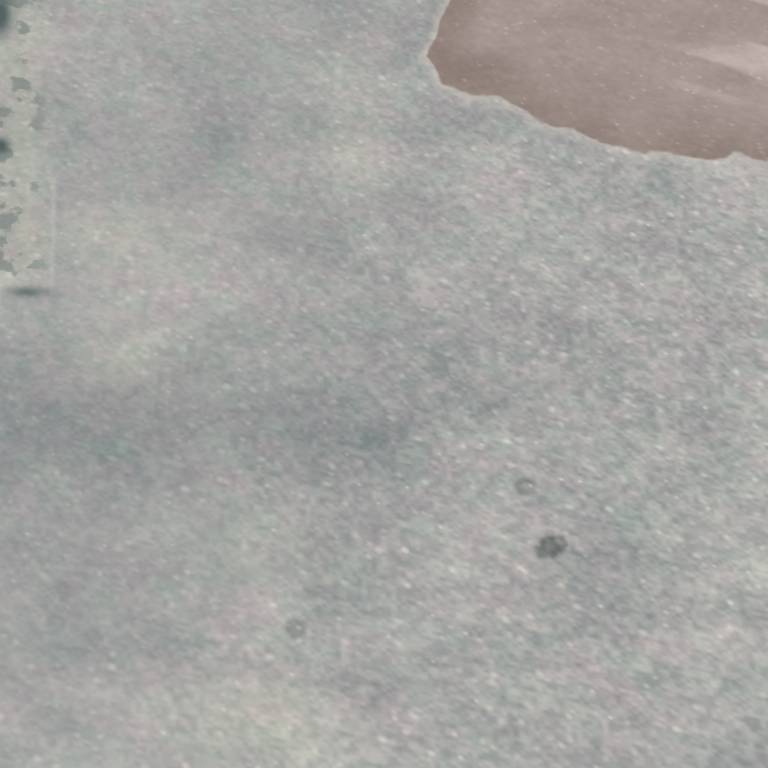
Give the GLSL for this texture, as a Shadertoy shader.

```glsl
// Worn grey concrete seen at a slant, with a brown puddle in the upper right.
// Layered value noise gives stains and grain; hashed cells scatter pale chips,
// and a roughened implicit edge shapes the puddle and its pale rim.

float hash(vec2 p) {
    vec3 q = fract(vec3(p.xyx) * 0.1031);
    q += dot(q, q.yzx + 33.33);
    return fract((q.x + q.y) * q.z);
}

float noise(vec2 p) {
    vec2 i = floor(p), f = fract(p);
    f = f * f * (3.0 - 2.0 * f);
    return mix(mix(hash(i), hash(i + vec2(1, 0)), f.x),
               mix(hash(i + vec2(0, 1)), hash(i + vec2(1, 1)), f.x), f.y);
}

// Fractal noise centred on zero
float fbm(vec2 p) {
    float sum = 0.0, amp = 0.5;
    for (int i = 0; i < 4; i++) {
        sum += amp * (noise(p) - 0.5);
        p = mat2(1.6, 1.2, -1.2, 1.6) * p + 7.3;
        amp *= 0.5;
    }
    return sum;
}

// Soft elliptical stain
float stain(vec2 p, vec2 centre, vec2 size) {
    vec2 d = (p - centre) / size;
    return exp(-dot(d, d));
}

// Small pale chips, one at most in each cell
float chips(vec2 p, float density) {
    vec2 cell = floor(p);
    float sum = 0.0;
    for (int y = -1; y <= 1; y++)
    for (int x = -1; x <= 1; x++) {
        vec2 c = cell + vec2(x, y);
        vec2 d = p - c - vec2(hash(c + 3.1), hash(c + 17.7));
        float radius = mix(0.3, 0.65, hash(c + 41.0));
        float present = step(1.0 - density, hash(c + 71.3));
        sum += present * smoothstep(radius, 0.0, length(d)) * (0.4 + 0.6 * hash(c + 9.9));
    }
    return min(sum, 1.0);
}

// Rough round pebble or pit
float pebble(vec2 p, vec2 centre, float radius) {
    vec2 d = (p - centre) * vec2(1.0, 1.25);
    return smoothstep(0.006, -0.006, length(d) - radius + 0.012 * fbm(p * 60.0));
}

// Positive inside the puddle
float puddleDepth(vec2 p) {
    p += 0.02 * vec2(fbm(p * 22.0), fbm(p * 22.0 + 31.0));
    p.y += 0.012 * (noise(vec2(p.x * 28.0, 4.0)) - 0.5);
    float lower = p.y - 0.794 - 0.37 * max(0.0, 0.84 - p.x);
    float left = p.x - 0.553 - 0.5 * abs(p.y - 0.935);
    return min(lower * 0.94, left * 0.9);
}

void mainImage(out vec4 fragColor, in vec2 fragCoord) {
    vec2 uv = fragCoord / iResolution.xy;

    // Slanted ground: grains shrink and flatten towards the top
    vec2 ground = vec2((uv.x - 0.5) * (75.0 + 30.0 * uv.y), uv.y * (100.0 + 35.0 * uv.y));
    ground.y += 0.35 * ground.x;
    float rough = mix(0.65, 1.15, smoothstep(0.1, 0.85, uv.x + 0.35 * (0.5 - uv.y)));

    // Broad light and dark stains
    float tone = 0.15 * fbm(uv * vec2(5.0, 6.5) + 2.0) + 0.11 * fbm(uv * vec2(14.0, 19.0));
    tone += 0.035 * smoothstep(0.45, 1.0, uv.x) - 0.012;
    tone -= 0.055 * stain(uv, vec2(0.10, 0.38), vec2(0.22, 0.14));
    tone -= 0.050 * stain(uv, vec2(0.53, 0.42), vec2(0.12, 0.16));
    tone -= 0.030 * stain(uv, vec2(0.25, 0.83), vec2(0.18, 0.14));
    tone -= 0.045 * stain(uv, vec2(0.88, 0.20), vec2(0.16, 0.025));

    // Warm dusty patches
    float dust = stain(uv, vec2(0.33, 0.06), vec2(0.09, 0.07))
               + stain(uv, vec2(0.14, 0.69), vec2(0.12, 0.035))
               + 0.7 * stain(uv, vec2(0.15, 0.53), vec2(0.10, 0.05))
               + 0.6 * stain(uv, vec2(0.34, 0.31), vec2(0.08, 0.07))
               + 0.7 * stain(uv, vec2(0.45, 0.82), vec2(0.06, 0.10));
    dust *= 0.8 + 1.6 * fbm(uv * 16.0);

    // Fine grain and chips
    float grain = 0.085 * (noise(ground) - 0.5) + 0.075 * (noise(ground * 1.9 + 5.0) - 0.5);
    grain += 0.11 * chips(ground * 0.75, 0.16) - 0.008;
    tone += grain * rough;

    vec3 concrete = vec3(0.655, 0.657, 0.647) + tone * vec3(1.0, 0.88, 0.76);
    concrete += dust * vec3(0.060, 0.053, 0.032);
    concrete += vec3(0.05, -0.03, 0.01) * fbm(ground * 0.3 + 50.0);

    // Crumbled strip along the left border
    float strip = smoothstep(0.08, 0.03, uv.x) * smoothstep(0.60, 0.66, uv.y);
    float flecks = smoothstep(0.08, 0.2, fbm(uv * vec2(38.0, 55.0)) + 0.06 * (1.0 - uv.x * 16.0));
    concrete += strip * vec3(0.035, 0.035, 0.015);
    concrete = mix(concrete, vec3(0.46, 0.50, 0.49), 0.6 * strip * flecks);
    float seam = smoothstep(0.006, 0.0, abs(uv.x - 0.068 - 0.01 * fbm(uv * 20.0)));
    concrete += 0.04 * seam * smoothstep(0.61, 0.65, uv.y) * smoothstep(0.79, 0.74, uv.y);
    float holes = stain(uv, vec2(0.0, 0.98), vec2(0.015, 0.025))
                + stain(uv, vec2(0.0, 0.81), vec2(0.012, 0.01))
                + 0.6 * stain(uv, vec2(0.035, 0.62), vec2(0.025, 0.007));
    concrete = mix(concrete, vec3(0.27, 0.34, 0.34), min(holes, 0.85));

    // Pebble and faint pits
    float shade = 0.75 * pebble(uv, vec2(0.719, 0.288), 0.019)
                + 0.35 * pebble(uv, vec2(0.684, 0.366), 0.015)
                + 0.30 * pebble(uv, vec2(0.384, 0.182), 0.016);
    concrete = mix(concrete, vec3(0.38, 0.40, 0.39) + grain, shade);

    // Puddle with a dark margin, faint glints and a pale rim
    float depth = puddleDepth(uv);
    vec3 water = mix(vec3(0.575, 0.515, 0.490), vec3(0.640, 0.585, 0.565),
                     smoothstep(0.0, 0.07, depth + 0.06 * fbm(uv * 12.0)));
    water += 0.08 * fbm(uv * vec2(18.0, 40.0)) + 0.3 * grain;
    float streak = noise(vec2(uv.x * 9.0, (uv.y + 0.28 * uv.x) * 65.0));
    float sheen = smoothstep(0.62, 0.9, streak) * smoothstep(0.82, 0.97, uv.x) * smoothstep(0.84, 0.92, uv.y);
    water += 0.11 * sheen + 0.09 * chips(ground * 1.1 + 20.0, 0.07);
    float rim = smoothstep(-0.016, -0.002, depth);
    concrete = mix(concrete, vec3(0.745, 0.725, 0.700) + 0.5 * grain, 0.75 * rim);

    vec3 colour = mix(concrete, water, smoothstep(-0.002, 0.003, depth));
    fragColor = vec4(clamp(colour, 0.0, 1.0), 1.0);
}
```
